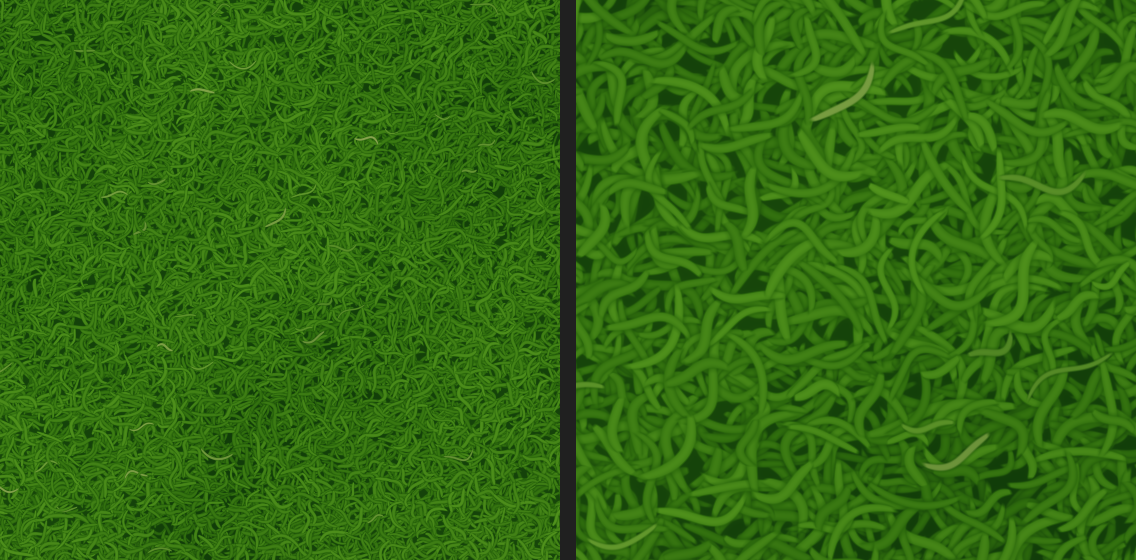
Left, the full canvas; right, a detail of the centre.
Give the GLSL for this texture, as a WebGL 2 fragment shader.

```glsl
#version 300 es
precision highp float;

uniform vec2 u_resolution;
out vec4 fragColor;

const int LAYERS = 14;
const float CELL = 0.0385;          // spacing of blades within a layer
const float HALF_WIDTH = 0.0028;
const float MIN_REACH = 0.013;      // half length of a blade
const float MAX_REACH = 0.031;
const float SOFTNESS = 0.0008;
const float LEAN = 0.55;            // preferred direction, radians
const float SPREAD = 2.2;
const float WAVE_FREQ = 3.2;
const float SHADOW_WIDTH = 2.2;
const float SHADOW_STRENGTH = 0.32;
const float SHADOW_TONE = -0.05;
const float SOIL_TONE = -0.15;
const float DRY_SHARE = 0.045;
const vec3 DARK = vec3(0.10, 0.29, 0.04);
const vec3 MID = vec3(0.18, 0.42, 0.05);
const vec3 LIGHT = vec3(0.27, 0.52, 0.09);
const vec3 STRAW = vec3(0.62, 0.68, 0.38);
const float MID_TONE = 0.55;

vec4 hash4(vec3 q) {
    vec4 h = fract(q.xyzx * vec4(0.1031, 0.1030, 0.0973, 0.1099));
    h += dot(h, h.wzxy + 33.33);
    return fract((h.xxyz + h.yzzw) * h.zywx);
}

vec3 grassRamp(float tone) {
    float t = clamp(tone, -0.35, 1.25);
    return mix(DARK, MID, min(t / MID_TONE, 1.0))
         + (LIGHT - MID) * max((t - MID_TONE) / (1.0 - MID_TONE), 0.0);
}

// Broad, soft brightness drift across the lawn
float patches(vec2 p) {
    return 0.05 * sin(7.0 * p.x + 2.0 * sin(5.0 * p.y + 1.0))
         + 0.04 * sin(11.0 * p.y - 6.0 * p.x + 1.5 * sin(9.0 * p.x));
}

// Lays one curved blade over the surface; x holds tone, y holds dryness
vec2 addBlade(vec2 surface, vec2 p, vec2 cell, float layer, float pixel) {
    vec4 place = hash4(vec3(cell, layer) + 17.0);
    vec4 form = hash4(vec3(cell.yx, layer) + 71.0);
    vec4 tint = hash4(vec3(cell, layer) + 143.0);
    float height = layer / float(LAYERS - 1);
    bool dry = height > 0.99 && tint.y < DRY_SHARE;

    // Blade frame: s runs from -1 to 1 along its length
    float angle = LEAN + SPREAD * (place.z + place.w - 1.0);
    if (dry) angle *= 0.35;
    vec2 axis = vec2(cos(angle), sin(angle));
    vec2 offset = p - (cell + place.xy) * CELL;
    vec2 local = vec2(dot(offset, axis), dot(offset, vec2(-axis.y, axis.x)));
    float reach = mix(MIN_REACH, MAX_REACH, form.x);
    float s = local.x / reach;
    if (abs(s) >= 1.0) return surface;

    // Arc plus a gentle S wave
    float bend = 1.3 * (form.y - 0.5);
    float wave = 0.4 * (form.z - 0.5);
    float curve = reach * (bend * (s * s - 0.3) + wave * sin(WAVE_FREQ * s));
    float slope = 2.0 * bend * s + wave * WAVE_FREQ * cos(WAVE_FREQ * s);
    float dist = abs(local.y - curve) / sqrt(1.0 + slope * slope);

    float width = HALF_WIDTH * mix(0.75, 1.2, form.w) * (1.0 - 0.6 * s * s * s * s);
    if (dry) width *= 0.65;
    float tip = smoothstep(0.0, 0.15, 1.0 - abs(s));
    float blur = max(SOFTNESS, 0.7 * pixel);
    float cover = tip * (1.0 - smoothstep(width - blur, width + blur, dist));
    float shade = tip * (1.0 - smoothstep(0.8 * width, SHADOW_WIDTH * width, dist));

    // Rounded cross-section, brighter near the top of the pile
    float ridge = min(dist / width, 1.2);
    float tone = 0.6 + 0.4 * height + 0.36 * (tint.x - 0.5) - 0.3 * ridge * ridge;
    float dryness = dry ? mix(0.2, 0.8, tint.z * tint.z) : 0.0;

    surface.x = mix(surface.x, SHADOW_TONE, SHADOW_STRENGTH * shade);
    return mix(surface, vec2(tone, dryness), cover);
}

void main() {
    float pixel = 1.0 / u_resolution.y;
    vec2 p = gl_FragCoord.xy * pixel;
    vec2 surface = vec2(SOIL_TONE, 0.0);

    // Stack layers of blades from the soil upward
    for (int i = 0; i < LAYERS; i++) {
        float layer = float(i);
        vec2 shift = hash4(vec3(layer, 5.0, 9.0)).xy * CELL;
        vec2 q = p + shift;
        vec2 home = floor(q / CELL);
        for (int y = -1; y <= 1; y++)
            for (int x = -1; x <= 1; x++)
                surface = addBlade(surface, q, home + vec2(x, y), layer, pixel);
    }

    vec3 color = grassRamp(surface.x + patches(p));
    fragColor = vec4(mix(color, STRAW, surface.y), 1.0);
}
```
